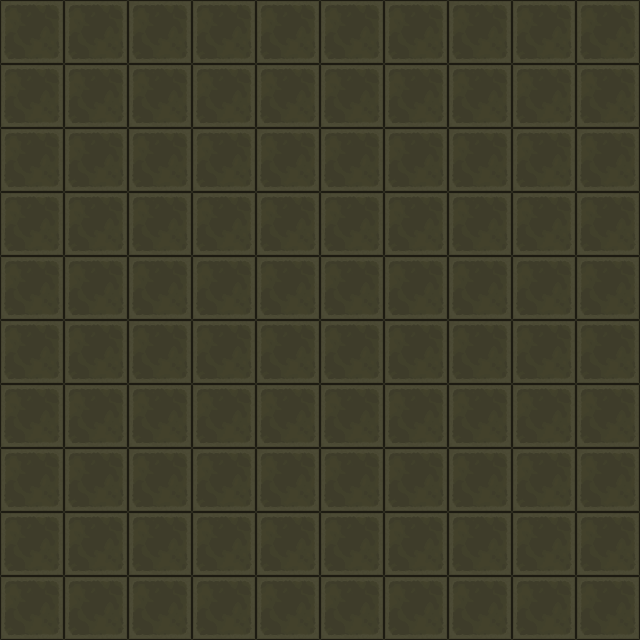
This texture is drawn by a three.js fragment shader. Its source:

```glsl
varying vec2 vUv;

const float TILES = 10.0;          // repeats across and down
const float GROUT_HALF = 0.017;    // the sizes below are in tile widths
const float GROUT_SOFT = 0.012;
const float PANEL_HALF = 0.418;
const float PANEL_ROUND = 0.09;
const float PANEL_SOFT = 0.011;
const float RAGGED = 0.030;
const float EDGE_CELLS = 18.0;     // cellular noise cells per tile
const float BLOTCH_CELLS = 7.0;
const float BLOTCH_SOFT = 0.05;

const vec3 GROUT = vec3(0.105, 0.100, 0.065);
const vec3 CROSSING = vec3(0.170, 0.165, 0.115);
const vec3 RIM = vec3(0.300, 0.293, 0.208);
const vec3 RIM_WORN = vec3(0.280, 0.274, 0.190);
const vec3 PANEL_DARK = vec3(0.242, 0.237, 0.165);
const vec3 PANEL_LIGHT = vec3(0.262, 0.256, 0.168);

vec2 hash2(vec2 p) {
  vec2 q = vec2(dot(p, vec2(127.1, 311.7)), dot(p, vec2(269.5, 183.3)));
  return fract(sin(q) * 4375.85);
}

// Distance to the nearest scattered point, wrapping once per tile
float cellular(vec2 p, float cells) {
  vec2 id = floor(p * cells);
  vec2 f = fract(p * cells);
  float nearest = 2.0;
  for (int y = -1; y <= 1; y++) {
    for (int x = -1; x <= 1; x++) {
      vec2 offset = vec2(float(x), float(y));
      vec2 point = offset + hash2(mod(id + offset, cells));
      nearest = min(nearest, length(point - f));
    }
  }
  return nearest;
}

float layeredSines(vec2 p) {
  vec2 q = p * 6.28318;
  float n = sin(q.x + 1.7 * sin(q.y + 0.6) + 2.4);
  n += 0.6 * sin(2.0 * q.y - q.x + 1.3 * sin(2.0 * q.x + 1.1));
  n += 0.35 * sin(4.0 * q.x + 3.0 * q.y + sin(3.0 * q.y));
  return n / 1.95;
}

float roundedBox(vec2 p, float halfSize, float radius) {
  vec2 q = abs(p) - halfSize + radius;
  return length(max(q, 0.0)) + min(max(q.x, q.y), 0.0) - radius;
}

void main() {
  vec2 tile = fract(vUv * TILES);
  vec2 centred = tile - 0.5;
  vec2 toJoint = 0.5 - abs(centred);

  float fine = cellular(tile, EDGE_CELLS);
  float coarse = cellular(tile, BLOTCH_CELLS);
  float drift = layeredSines(tile);

  // Raised rim with faint wear
  float wear = smoothstep(0.35, 0.75, fine + 0.15 * drift);
  vec3 color = mix(RIM, RIM_WORN, 0.55 * wear);

  // Mottled panel
  float mottle = drift + 0.9 * (coarse - 0.45) + 0.25 * (fine - 0.45);
  float light = smoothstep(-BLOTCH_SOFT, BLOTCH_SOFT, mottle + 0.05);
  float deep = smoothstep(-BLOTCH_SOFT, BLOTCH_SOFT, mottle - 0.4);
  vec3 panel = mix(PANEL_DARK, PANEL_LIGHT, 0.65 * light + 0.35 * deep);

  // Ragged panel outline
  float edge = roundedBox(centred, PANEL_HALF, PANEL_ROUND);
  edge += RAGGED * (fine - 0.45) + 0.006 * drift;
  color = mix(panel, color, smoothstep(-PANEL_SOFT, PANEL_SOFT, edge));

  // Grout joints, slightly paler where they cross
  float joint = min(toJoint.x, toJoint.y);
  float crossing = 1.0 - smoothstep(0.008, 0.03, length(toJoint));
  vec3 grout = mix(GROUT, CROSSING, crossing);
  float stone = smoothstep(GROUT_HALF - GROUT_SOFT, GROUT_HALF + GROUT_SOFT, joint);
  color = mix(grout, color, stone);

  gl_FragColor = vec4(color, 1.0);
}
```
